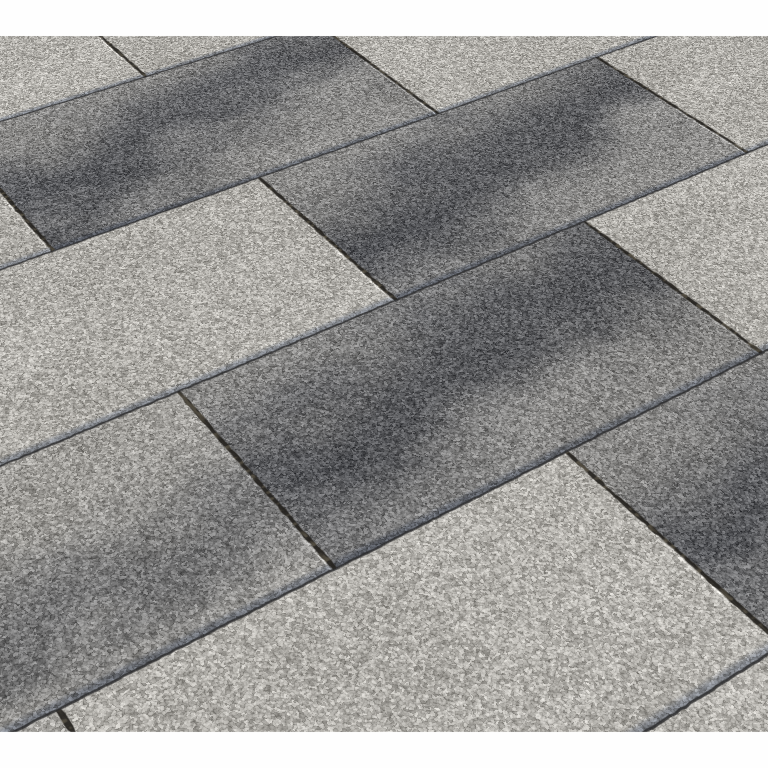
Write a WebGL 2 fragment shader that draws this texture.

```glsl
#version 300 es
precision highp float;

uniform vec2 u_resolution;
out vec4 fragColor;

float hash(vec2 p) {
    vec3 q = fract(vec3(p.xyx) * vec3(0.1031, 0.1030, 0.0973));
    q += dot(q, q.yzx + 33.33);
    return fract((q.x + q.y) * q.z);
}

float noise(vec2 p) {
    vec2 i = floor(p), f = fract(p);
    f = f * f * (3.0 - 2.0 * f);
    return mix(mix(hash(i), hash(i + vec2(1, 0)), f.x),
               mix(hash(i + vec2(0, 1)), hash(i + vec2(1, 1)), f.x), f.y);
}

float fbm(vec2 p) {
    float sum = 0.0, amp = 0.5;
    for (int i = 0; i < 4; i++) {
        sum += amp * noise(p);
        p = p * 2.1 + 17.3;
        amp *= 0.5;
    }
    return sum;
}

// Small stones: x = brightness of the nearest one, y = distance to its centre
vec2 stones(vec2 p) {
    vec2 cell = floor(p), best = vec2(0.5, 9.0);
    for (int y = -1; y <= 1; y++)
        for (int x = -1; x <= 1; x++) {
            vec2 id = cell + vec2(x, y);
            vec2 centre = id + vec2(hash(id + 7.1), hash(id + 91.7));
            float d = length(p - centre);
            if (d < best.y) best = vec2(hash(id + 43.3), d);
        }
    return best;
}

// How strongly a slab is stained, from its row and its centre along the row
float stainStrength(float row, float centre) {
    float main = step(abs(centre - 0.75), 0.3) * step(abs(row - 0.5), 1.6);
    float side = step(centre, -0.25) * step(0.5, row);
    return main + 0.72 * side;
}

void main() {
    vec2 p = gl_FragCoord.xy / u_resolution;
    p.y = 1.0 - p.y;

    // Perspective: canvas to ground plane, one slab is 1 by 0.5
    mat3 groundToCanvas = mat3(0.583, -0.1573, 0.1435,
                               0.2762, 0.2610, -0.2069,
                               0.0700, 0.3265, 1.0);
    vec3 h = inverse(groundToCanvas) * vec3(p, 1.0);
    vec2 ground = h.xy / h.z;
    vec2 blur = fwidth(ground);

    // Half-bond layout
    float row = floor(ground.y * 2.0);
    float shift = 0.5 * (1.0 - mod(row, 2.0));
    float column = floor(ground.x + shift);
    vec2 local = vec2(fract(ground.x + shift), fract(ground.y * 2.0));
    vec2 edge = (local - step(0.5, local)) * vec2(1.0, 0.5);
    edge += 0.002 * (vec2(noise(ground * 90.0 + 70.0), noise(ground * 90.0 + 170.0)) - 0.5);

    // Cloudy dark band running diagonally over the stained slabs
    float cloud = fbm(ground * vec2(5.0, 8.0) + 3.0);
    float strength = stainStrength(row, column + 0.5 - shift);
    bool partial = strength < 0.9;
    float across = local.y - (partial ? 0.72 : 0.60 - 0.42 * local.x);
    across += 0.5 * (cloud - 0.47);
    float band = exp(-across * across / 0.085);
    float lowerLeft = smoothstep(0.6, 0.0, local.x) * smoothstep(0.4, 1.0, local.y);
    float stain = partial ? 0.15 + 0.70 * band : 0.36 + 0.54 * band + 0.25 * lowerLeft;
    stain *= strength;

    vec3 color = mix(vec3(0.675, 0.666, 0.645), vec3(0.325, 0.33, 0.345), min(stain, 1.0));
    color += 0.08 * (cloud - 0.47) + 0.03 * (hash(vec2(column, row) + 50.0) - 0.5);

    // Gritty surface, stones of uneven size and outline
    vec2 wobble = vec2(noise(ground * 240.0 + 500.0), noise(ground * 240.0 + 900.0)) - 0.5;
    vec2 grit = stones(ground * 205.0 + wobble * 0.9 + 400.0);
    float grain = 0.23 * (grit.x - 0.5) - 0.10 * smoothstep(0.3, 0.8, grit.y) + 0.035;
    grain += 0.14 * (noise(ground * 310.0 + 90.0) - 0.5);
    grain += 0.08 * (noise(ground * 110.0 + 700.0) - 0.5);
    color += grain * mix(1.0, 0.85, stain);

    // Bluish shaded bevel on the front side, pale rim beside the cross joints
    float bevel = smoothstep(-0.022, -0.006, edge.y) * step(edge.y, 0.0);
    color = mix(color, color * vec3(0.74, 0.77, 0.83), bevel);
    float rim = smoothstep(0.004, 0.0, abs(edge.x + 0.0075));
    color += 0.22 * rim * smoothstep(0.2, 0.8, local.y) * noise(ground * 22.0 + 60.0);

    // Joints, with a little sand in the wider ones
    vec2 halfWidth = vec2(0.0042 + 0.003 * (noise(ground * 60.0 + 30.0) - 0.5), 0.0024);
    vec2 joint = 1.0 - smoothstep(halfWidth - blur * 0.7, halfWidth + blur * 0.7, abs(edge));
    vec3 sand = mix(vec3(0.14, 0.13, 0.115), vec3(0.40, 0.37, 0.30),
                    0.6 * smoothstep(0.45, 0.9, noise(ground * 130.0 + 200.0)));
    color = mix(color, sand, joint.x * 0.92);
    color = mix(color, vec3(0.17, 0.17, 0.175), joint.y * 0.85);

    // White strips at top and bottom
    float pixel = 0.7 / u_resolution.y;
    float strip = smoothstep(0.453 - pixel, 0.453 + pixel, abs(p.y - 0.5));
    fragColor = vec4(mix(clamp(color, 0.0, 1.0), vec3(0.995), strip), 1.0);
}
```
